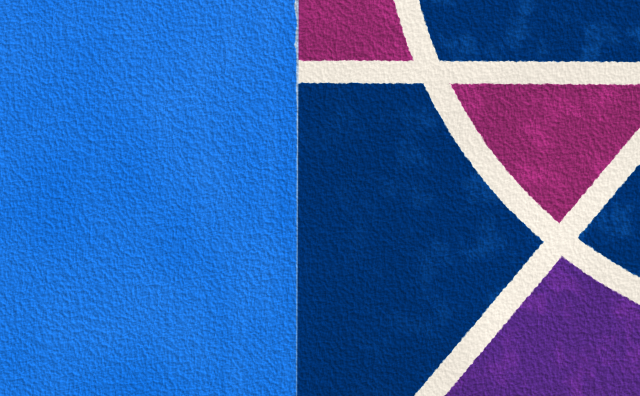
A Shadertoy shader for this background:

```glsl
// A painted plaster wall: a plain blue panel meets a mural of navy, magenta and purple
// fields divided by cream bands. Bands are distance functions to lines and a circle;
// cellular noise gives the plaster relief, worn paint and ragged brush edges.

const vec3 BLUE    = vec3(0.11, 0.45, 0.86);
const vec3 NAVY    = vec3(0.005, 0.19, 0.43);
const vec3 MAGENTA = vec3(0.56, 0.17, 0.41);
const vec3 PURPLE  = vec3(0.33, 0.17, 0.51);
const vec3 CREAM   = vec3(0.95, 0.92, 0.87);
const vec3 CHIP    = vec3(0.70, 0.75, 0.81);

vec2 hash2(vec2 p) {
    vec3 q = fract(p.xyx * vec3(0.1031, 0.1030, 0.0973));
    q += dot(q, q.yzx + 33.33);
    return fract((q.xx + q.yz) * q.zy);
}

// Distance to the nearest scattered point, about 0 to 1
float cellular(vec2 p) {
    vec2 cell = floor(p), f = fract(p);
    float nearest = 2.0;
    for (int j = -1; j <= 1; j++)
    for (int i = -1; i <= 1; i++) {
        vec2 o = vec2(i, j);
        vec2 d = o + hash2(cell + o + 50.0) - f;
        nearest = min(nearest, dot(d, d));
    }
    return sqrt(nearest);
}

// Smooth broad variation from rotated sines, about -1 to 1
float waves(vec2 p) {
    float sum = 0.0, amp = 0.5;
    for (int i = 0; i < 5; i++) {
        p = mat2(0.8, 0.6, -0.6, 0.8) * p * 1.7 + 1.3;
        sum += amp * sin(p.x + 1.5 * sin(p.y));
        amp *= 0.65;
    }
    return sum;
}

// Plaster height: rounded grains of two sizes
float plaster(vec2 p) {
    vec2 warped = p + 0.004 * vec2(waves(p * 18.0), waves(p.yx * 18.0 + 7.0));
    return 0.6 * cellular(warped * vec2(75.0, 68.0)) + 0.4 * cellular(warped * 150.0 + 9.0);
}

// Light from the upper right grazing the plaster
float relief(vec2 p) {
    vec2 e = vec2(0.0016, 0.0018);
    return plaster(p - e) - plaster(p + e);
}

// Signed distance to the line through a and b, positive on its left
float lineDist(vec2 p, vec2 a, vec2 b) {
    vec2 d = normalize(b - a);
    return d.x * (p.y - a.y) - d.y * (p.x - a.x);
}

// Soft step covering the side where d is positive
float side(float d, float soft) {
    return smoothstep(-soft, soft, d);
}

// Mural fields and the cream bands between them
vec3 mural(vec2 p, float rough, float wear, float soft) {
    float beam = lineDist(p, vec2(0.755, 0.819), vec2(1.620, 0.815));
    float diagonal = lineDist(p, vec2(1.0865, 0.0), vec2(1.620, 0.633));
    float arc = 1.140 - length(p - vec2(2.133, 1.283));

    float above = side(beam, soft), inside = side(arc, soft);
    float upper = side(diagonal, soft);
    vec3 top = mix(MAGENTA, NAVY, inside);
    vec3 outer = mix(PURPLE, NAVY, upper);
    vec3 inner = mix(NAVY, MAGENTA, upper);
    vec3 col = mix(mix(outer, inner, inside), top, above);

    // Thin paint lets lighter patches through
    col += wear * mix(vec3(0.03, 0.07, 0.10), vec3(0.08, 0.02, 0.06), step(0.2, col.r));

    float band = min(abs(beam) - 0.0285, min(abs(diagonal) - 0.0295, abs(arc) - 0.0305));
    return mix(CREAM, col, side(band + rough * 0.004, soft));
}

// Blue panel with broad tone changes and faint vertical trowel streaks
vec3 panel(vec2 p, float tone) {
    float streak = waves(vec2(p.x * 30.0, p.y * 2.5)) * smoothstep(0.25, 0.65, p.x);
    vec3 col = BLUE + vec3(0.02, 0.015, 0.02) * (p.y - 0.5);
    return col + vec3(0.025, 0.02, 0.015) * tone + 0.012 * streak;
}

void mainImage(out vec4 fragColor, in vec2 fragCoord) {
    vec2 p = fragCoord / iResolution.y;
    p.x *= 1.62 * iResolution.y / iResolution.x;
    float soft = 1.0 / iResolution.y;

    float bump = relief(p);
    float rough = cellular(p * 85.0) - 0.5;
    float tone = waves(p * 3.5);
    float patches = smoothstep(-0.1, 1.0, waves(p * 16.0) + 0.5 * rough);
    float wear = patches * smoothstep(0.75, 1.6, p.x + 0.3 * p.y);

    vec3 left = panel(p, tone) * (1.0 + 0.50 * bump);
    vec3 right = mural(p, rough, wear, soft);
    float grain = mix(0.55, 0.16, smoothstep(0.6, 0.9, right.g));
    right *= 1.0 + grain * bump + 0.025 * tone;

    // Seam: a ragged chipped lip, wider toward the top
    float seam = 0.751 + 0.004 * p.y;
    float chipped = smoothstep(0.70, 0.95, p.y);
    float ragged = 0.5 + 0.5 * waves(vec2(2.0, p.y * 28.0));
    float lip = 0.0015 + 0.0025 * p.y * ragged + 0.009 * chipped * ragged;
    vec3 col = mix(left, right, side(p.x - seam, soft));
    float chip = side(p.x - seam + lip, soft) * side(seam + 0.001 - p.x, soft);
    col = mix(col, CHIP * (1.0 + 0.5 * bump), chip * mix(0.55, 0.95, p.y));

    fragColor = vec4(clamp(col, 0.0, 1.0), 1.0);
}
```
